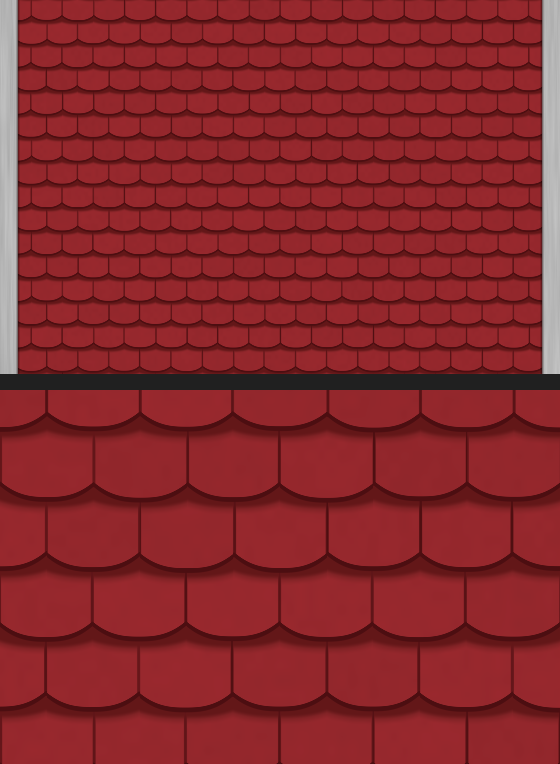
Top: the whole. Bottom: its middle third, enlarged.
Reproduce this texture procedurally as a WebGL 2 fragment shader.

```glsl
#version 300 es
precision highp float;
// Red scalloped roof shingles in staggered rows between two grey wooden side boards.
uniform vec2 u_resolution;
out vec4 outColor;

#define COLS 18.0         // shingles across the canvas
#define ROWS 16.0         // shingle rows down the canvas
#define PHASE 0.125       // height of the lowest tips, in rows
#define SAG 0.22          // rise of the rounded edge at its corners, in rows
#define ROUNDNESS 2.6     // exponent of the rounded edge
#define LIP 0.065         // thickness of the dark lower lip, in rows
#define SHADOW 0.125      // depth of the cast shadow, in rows
#define SEAM 0.013        // half width of the side seams, in shingles
#define JITTER 0.03       // unevenness of seams and tips
#define BOARD 0.0318      // width of a side board, in canvas widths

const vec3 RED = vec3(0.584, 0.154, 0.174);
const vec3 DUSK = vec3(0.49, 0.13, 0.14);
const vec3 SHADE = vec3(0.39, 0.09, 0.095);
const vec3 DARK = vec3(0.30, 0.055, 0.065);
const vec3 WOOD = vec3(0.715);
const vec3 WOOD_EDGE = vec3(0.47, 0.44, 0.44);

float hash(vec2 p) {
  return fract(sin(dot(p, vec2(127.1, 311.7))) * 43758.5453);
}

float noise(vec2 p) {
  vec2 i = floor(p), f = fract(p);
  f = f * f * (3.0 - 2.0 * f);
  return mix(mix(hash(i), hash(i + vec2(1, 0)), f.x),
             mix(hash(i + vec2(0, 1)), hash(i + vec2(1, 1)), f.x), f.y);
}

// Sideways drift of one seam.
float drift(float id, float row) {
  return JITTER * (hash(vec2(id, row + 40.0)) - 0.5);
}

// Shingle at column position x: id, place across it (0..1), distance to its seam.
vec3 shingle(float x, float row) {
  float u = x + 0.5 * mod(row + 1.0, 2.0);
  float id = floor(u), f = u - id;
  float left = drift(id, row), right = 1.0 + drift(id + 1.0, row);
  float across = clamp((f - left) / (right - left), 0.0, 1.0);
  return vec3(id, across, min(abs(f - left), abs(f - right)));
}

// Height of the rounded lower edge above the base line of its row.
float lowerEdge(float x, float row) {
  vec3 s = shingle(x, row);
  return SAG * pow(abs(2.0 * s.y - 1.0), ROUNDNESS) + JITTER * hash(vec2(s.x, row));
}

// Surface of one row, with the lip and shadow of the row that overlaps it.
vec3 rowColor(vec2 p, float row, vec2 px) {
  vec3 s = shingle(p.x, row);
  float tone = hash(vec2(s.x, row + 9.0)) - 0.5;
  float grain = noise(p * vec2(9.0, 5.0)) - 0.5;
  vec3 col = RED * (1.0 + 0.035 * tone + 0.03 * grain);

  // Side seams, some of them fainter
  float seam = 1.0 - smoothstep(SEAM - 0.5 * px.x, SEAM + px.x, s.z);
  col = mix(col, DARK, seam * mix(0.65, 1.0, hash(vec2(s.x, row + 70.0))));

  // The shadow reaches further below the corners than below the tips
  float rise = lowerEdge(p.x, row + 1.0);
  float depth = row + 1.0 + rise - p.y;
  float reach = SHADOW + 0.6 * rise;
  col = mix(min(col, DUSK), col, smoothstep(reach, reach + 0.13, depth));
  col = mix(min(col, SHADE), col, smoothstep(reach - 0.03, reach + 0.03 + px.y, depth));
  return mix(DARK, col, smoothstep(LIP - 0.5 * px.y, LIP + px.y, depth));
}

vec3 roof(vec2 uv) {
  vec2 p = uv * vec2(COLS, ROWS) - vec2(0.0, PHASE);
  vec2 px = vec2(COLS, ROWS) / u_resolution;
  float row = floor(p.y);
  float above = p.y - row - lowerEdge(p.x, row);
  float cover = smoothstep(-0.5 * px.y, 0.5 * px.y, above);
  return mix(rowColor(p, row - 1.0, px), rowColor(p, row, px), cover);
}

// Grey board with long vertical grain.
vec3 board(vec2 uv) {
  float bend = 0.6 * noise(uv * vec2(40.0, 6.0));
  float coarse = noise(vec2(uv.x * 180.0 + bend, uv.y * 5.0));
  float fine = noise(vec2(uv.x * 520.0 + bend, uv.y * 14.0));
  return WOOD + 0.07 * (coarse - 0.5) + 0.04 * (fine - 0.5);
}

void main() {
  vec2 uv = gl_FragCoord.xy / u_resolution;
  float px = 1.0 / u_resolution.x;
  float inner = min(uv.x, 1.0 - uv.x) - BOARD;   // positive on the roof

  // Shadow of the boards on the roof
  vec3 col = roof(uv) * mix(0.6, 1.0, smoothstep(0.0, 0.005, inner));

  // Boards with a darker inner edge
  vec3 wood = mix(board(uv), WOOD_EDGE, smoothstep(-0.0035, -0.001, inner));
  col = mix(wood, col, smoothstep(-0.5 * px, 0.5 * px, inner));
  outColor = vec4(col, 1.0);
}
```
